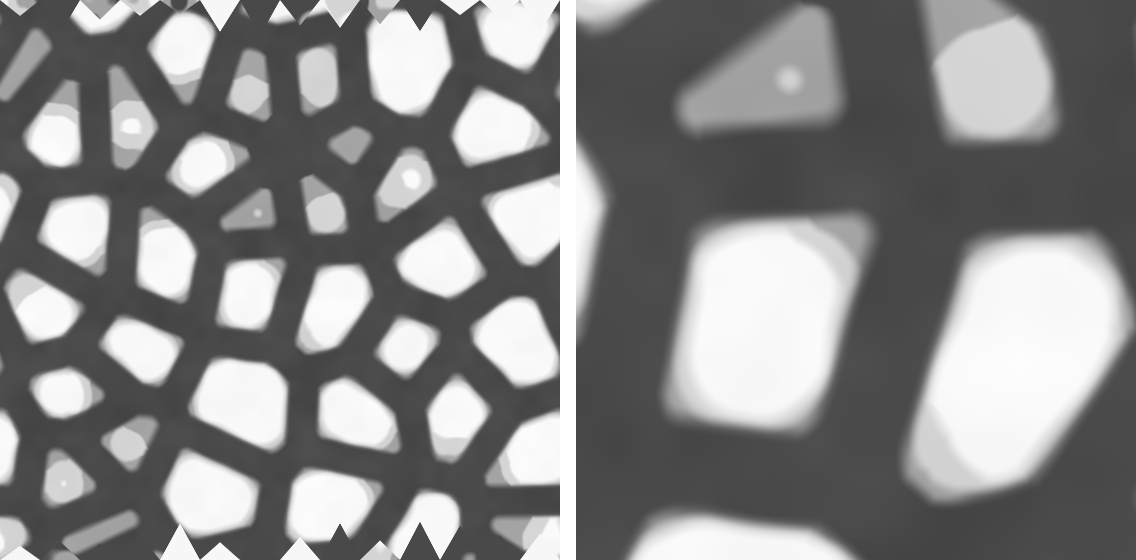
Left, the full canvas; right, a detail of the centre.
A WebGL 1 fragment shader for this pattern:

```glsl
precision highp float;
uniform vec2 u_resolution;

const float CELLS = 6.0;
const float HALF_WALL = 0.17;

vec2 hash2(vec2 p) {
  vec3 q = fract(p.xyx * vec3(0.1031, 0.1030, 0.0973) + 0.37);
  q += dot(q, q.yzx + 33.33);
  return fract((q.xx + q.yz) * q.zy);
}

float noise(vec2 p) {
  vec2 i = floor(p), f = fract(p);
  f = f * f * (3.0 - 2.0 * f);
  return mix(mix(hash2(i).x, hash2(i + vec2(1, 0)).x, f.x),
             mix(hash2(i + vec2(0, 1)).x, hash2(i + 1.0).x, f.x), f.y);
}

// Jittered cell centre, repeating horizontally
vec2 centre(vec2 id) {
  vec2 key = vec2(mod(id.x, CELLS), id.y) + 11.0;
  return id + 0.5 + 0.94 * (hash2(key) - 0.5);
}

// Distances to three shrunken copies of the cell around p, one per inset.
// Cells too small for an inset are pushed away by the remaining miss.
vec3 shrunkDistances(vec2 p, vec3 inset) {
  vec2 home = floor(p), nearest = home, c = p;
  float best = 100.0;
  for (int j = -1; j <= 1; j++) {
    for (int i = -1; i <= 1; i++) {
      vec2 id = home + vec2(i, j), s = centre(id);
      float d = distance(p, s);
      if (d < best) { best = d; nearest = id; c = s; }
    }
  }

  // Half planes towards the neighbours: normal and distance at p
  vec3 edges[25];
  float wall = 10.0;
  for (int j = 0; j < 5; j++) {
    for (int i = 0; i < 5; i++) {
      vec2 s = centre(nearest + vec2(i, j) - 2.0);
      vec2 n = (c - s) / max(distance(c, s), 0.001);
      float d = dot(n, p - 0.5 * (c + s));
      if (i == 2 && j == 2) d = 10.0;
      edges[j * 5 + i] = vec3(n, d);
      wall = min(wall, d);
    }
  }

  // Repeated projection onto the half planes, skipped within the walls
  vec3 qx = vec3(0), qy = vec3(0), miss = vec3(10);
  for (int pass = 0; pass < 3; pass++) {
    if (wall < HALF_WALL - 0.08) break;
    miss = vec3(0);
    for (int k = 0; k < 25; k++) {
      vec3 e = edges[k];
      vec3 over = max(inset - e.z - e.x * qx - e.y * qy, 0.0);
      qx += 0.9 * e.x * over;
      qy += 0.9 * e.y * over;
      miss = max(miss, over);
    }
  }
  return sqrt(qx * qx + qy * qy) + 4.0 * max(miss - 0.01, 0.0);
}

// Dark walls and cells built from three stacked, rounded layers
float pattern(vec2 p) {
  float mottle = 0.6 * noise(p * 3.0) + 0.4 * noise(p * 7.0 + 7.0) - 0.5;
  float bumps = noise(p * 4.5 + 20.0) - 0.5;
  vec3 radius = vec3(0.08, 0.185 + 0.025 * bumps, 0.21 + 0.05 * bumps);
  vec3 blur = vec3(0.045 + 0.03 * bumps, 0.03, 0.035);
  vec3 d = shrunkDistances(p, HALF_WALL + vec3(0.08, 0.195, 0.25)) - radius;
  vec3 cover = 1.0 - smoothstep(-blur, blur, d);
  float tone = 0.285 + 0.055 * mottle;
  tone = mix(tone, 0.64 + 0.04 * mottle, cover.x);
  tone = mix(tone, 0.83 + 0.04 * mottle, cover.y);
  return mix(tone, 0.975 + 0.035 * mottle, cover.z);
}

void main() {
  vec2 uv = gl_FragCoord.xy / u_resolution;
  float tone = pattern(uv * CELLS);

  // Sharp teeth along the top and bottom, each with its own soft patches
  float border = min(uv.y, 1.0 - uv.y);
  float x = uv.x * 14.0;
  vec2 rnd = hash2(vec2(floor(x), step(0.5, uv.y) * 9.0 + 60.0));
  float height = (0.025 + 0.045 * rnd.x) * (1.0 - abs(2.0 * fract(x) - 1.0));
  float tooth = smoothstep(-0.0015, 0.0015, height - border);
  float patch_ = rnd.y + 0.3 * (noise(uv * 25.0) - 0.5);
  float toothTone = mix(0.285, 0.64, smoothstep(0.38, 0.42, patch_));
  toothTone = mix(toothTone, 0.83, smoothstep(0.48, 0.52, patch_));
  toothTone = mix(toothTone, 0.97, smoothstep(0.58, 0.62, patch_));
  gl_FragColor = vec4(vec3(mix(tone, toothTone, tooth)), 1.0);
}
```
